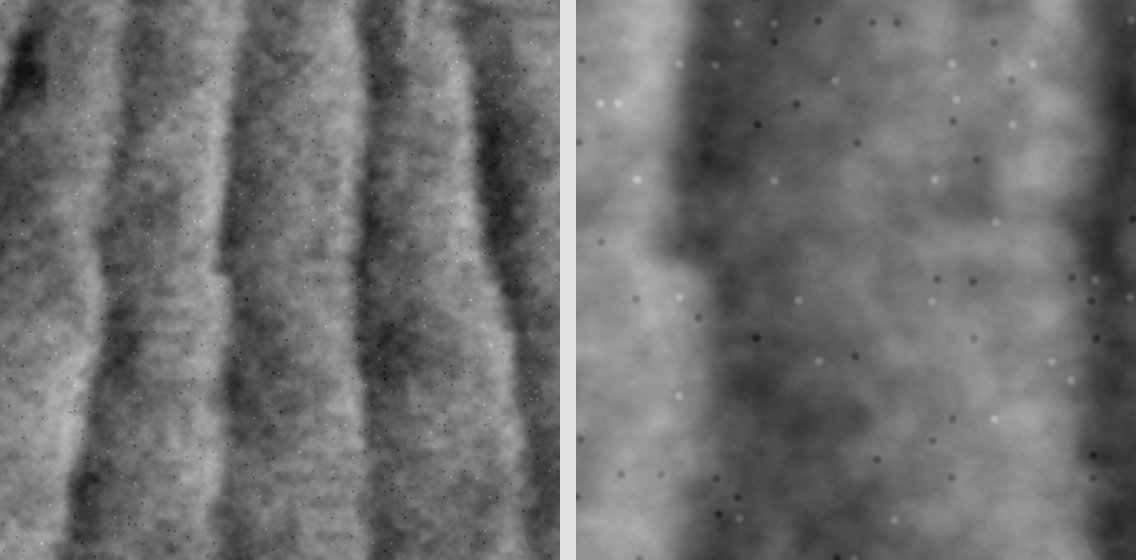
Left, the full canvas; right, a detail of the centre.
A three.js fragment shader for this texture:

```glsl
// Grey rippled surface: four upright wavy ridges, lit on the left and shaded on the right.
varying vec2 vUv;

const float RIDGE_SPACING = 0.237;
const float FIRST_EDGE = 0.168;    // edge of ridge 0 at mid height
const float LEAN = 0.34;           // ridges converge toward the top
const float WOBBLE = 0.045;
const float EDGE_ROUGHNESS = 0.035;
const float BASE_GREY = 0.425;
const float BROAD_LIGHT = 0.13;
const float CREST_LIGHT = 0.17;
const float SHADOW_DEPTH = 0.23;
const float BLOTCH_AMOUNT = 0.26;
const float GRAIN_AMOUNT = 0.24;
const float SPECK_GRID = 85.0;
const float SPECK_DENSITY = 0.07;
const float SPECK_AMOUNT = 0.13;

float hash(vec2 p) {
  vec3 q = fract(p.xyx * 0.1031);
  q += dot(q, q.yzx + 33.33);
  return fract((q.x + q.y) * q.z);
}

float noise(vec2 p) {
  vec2 cell = floor(p);
  vec2 f = fract(p);
  f = f * f * f * (f * (f * 6.0 - 15.0) + 10.0);
  float low = mix(hash(cell), hash(cell + vec2(1.0, 0.0)), f.x);
  float high = mix(hash(cell + vec2(0.0, 1.0)), hash(cell + 1.0), f.x);
  return mix(low, high, f.y);
}

float fbm(vec2 p) {
  float sum = 0.0;
  float weight = 0.5;
  for (int i = 0; i < 4; i++) {
    sum += weight * noise(p);
    p = mat2(1.6, 1.2, -1.2, 1.6) * p + 17.3;
    weight *= 0.5;
  }
  return sum / 0.9375;
}

float blob(vec2 p, vec2 centre, vec2 radius) {
  vec2 d = (p - centre) / radius;
  return exp(-dot(d, d));
}

// Right-hand edge of a ridge at height y
float ridgeEdge(float id, float y) {
  float x = FIRST_EDGE + id * RIDGE_SPACING;
  float lean = LEAN * (0.5 - x) * (y - 0.5);
  return x + lean + WOBBLE * (noise(vec2(y * 5.0 + 3.0, id * 7.0 + 31.0)) - 0.5);
}

// Light before each edge, a soft drop, then shadow fading to the right
float ridgeShade(float id, vec2 p) {
  float d = (p.x - ridgeEdge(id, p.y)) / RIDGE_SPACING;
  float before = min(d, 0.0);
  float after = max(d, 0.0);
  float peakY = mix(0.28, 0.62, clamp(abs(id), 0.0, 1.0));
  float strength = exp(-pow((p.y - peakY) / 0.34, 2.0));
  float variation = 0.6 + 0.8 * noise(vec2(p.y * 6.0, id * 5.0 + 60.0));
  float light = BROAD_LIGHT * exp(before / 0.4)
              + CREST_LIGHT * strength * variation * exp(before / 0.14);
  float shadow = SHADOW_DEPTH * (0.55 + 0.45 * strength) * exp(-after * after / 0.16);
  return mix(light, -shadow, smoothstep(-0.12, 0.12, d));
}

// Sparse soft pits and bright flecks
float specks(vec2 p) {
  vec2 cell = floor(p * SPECK_GRID);
  vec2 centre = 0.35 + 0.3 * vec2(hash(cell + 11.0), hash(cell + 47.0));
  float dotMask = 1.0 - smoothstep(0.05, 0.33, length(fract(p * SPECK_GRID) - centre));
  float present = step(1.0 - SPECK_DENSITY, hash(cell + 83.0));
  return dotMask * present * (step(0.6, hash(cell + 29.0)) * 2.0 - 1.0);
}

void main() {
  vec2 p = vUv;
  vec2 rough = p;
  rough.x += EDGE_ROUGHNESS * (fbm(p * 13.0 + 5.0) - 0.5);

  // Ridges, including those cut by the sides
  float grey = BASE_GREY;
  for (int i = -1; i <= 4; i++) {
    grey += ridgeShade(float(i), rough);
  }

  // Isolated hollows and a faint side ridge
  grey -= 0.16 * blob(rough, vec2(0.035, 0.90), vec2(0.05, 0.07));
  grey -= 0.17 * blob(rough, vec2(0.40, 0.30), vec2(0.03, 0.05));
  grey -= 0.17 * blob(rough, vec2(0.875, 0.09), vec2(0.06, 0.07));
  grey += 0.12 * blob(rough, vec2(0.735, 0.95), vec2(0.018, 0.12));
  grey += 0.10 * blob(rough, vec2(0.36, 0.18), vec2(0.07, 0.07));

  // Surface wear
  grey += BLOTCH_AMOUNT * (fbm(p * vec2(10.0, 8.0) + 40.0) - 0.5);
  grey += GRAIN_AMOUNT * (fbm(p * vec2(42.0, 48.0) + 90.0) - 0.5);
  grey += SPECK_AMOUNT * specks(p);

  gl_FragColor = vec4(vec3(clamp(grey, 0.08, 0.95)), 1.0);
}
```
